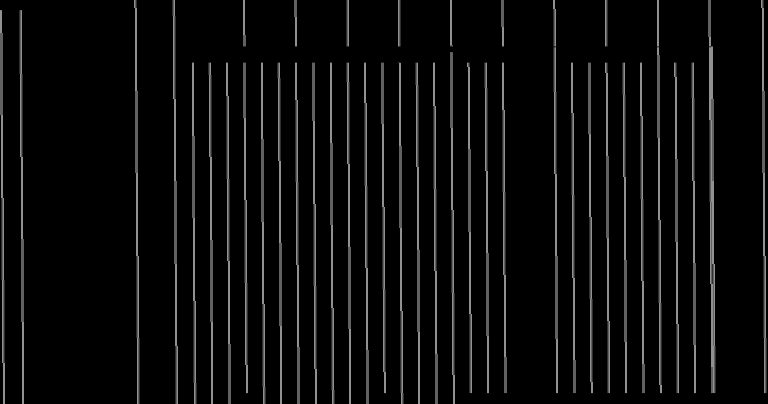
A WebGL 2 fragment shader for this pattern:

```glsl
#version 300 es
precision highp float;

#define COLUMNS 1280.0    // stair grid across the canvas
#define LEAN 4.9          // columns drifted from top to bottom
#define FIELD_START 319.35
#define PITCH 28.74
#define TICK_END 0.115
#define FIELD_TOP 0.155
#define FIELD_END 0.973
#define BRIGHTNESS 0.95

uniform vec2 u_resolution;
out vec4 outColor;

// Share of a pixel of the given size covered by the interval lo..hi
float coverage(float center, float size, float lo, float hi) {
    float overlap = min(center + 0.5 * size, hi) - max(center - 0.5 * size, lo);
    return clamp(overlap / size, 0.0, 1.0);
}

// Twin hairlines that lean to the right in whole-column steps
float twinLine(vec2 p, vec2 px, float x, float top, float end) {
    float column = floor(x + LEAN * p.y);
    float strokes = coverage(p.x, px.x, column, column + 1.0)
                  + coverage(p.x, px.x, column + 2.0, column + 3.0);
    return strokes * coverage(p.y, px.y, top, end);
}

// Closely spaced comb with a gap, and a tick above every third line
float comb(vec2 p, vec2 px) {
    float ink = 0.0;
    for (int k = 0; k <= 30; k++) {
        float x = FIELD_START + PITCH * float(k);
        bool hasTick = k > 0 && k % 3 == 0;
        bool inGap = k == 19 || k == 20;
        bool joined = k >= 21 && hasTick && k != 24;
        bool isShort = k == 3 || k == 11 || k >= 16;

        float top = joined ? TICK_END + 0.002 : FIELD_TOP;
        if (k == 15) top = 0.129;
        float end = isShort ? FIELD_END : 1.01;

        if (hasTick) ink = max(ink, twinLine(p, px, x, -0.01, TICK_END));
        if (!inGap) ink = max(ink, twinLine(p, px, x, top, end));
    }
    return ink;
}

// Separate lines beside the comb
float margins(vec2 p, vec2 px) {
    float ink = twinLine(p, px, 0.6, 0.025, 1.01);
    ink = max(ink, twinLine(p, px, 33.1, 0.025, 1.01));
    ink = max(ink, twinLine(p, px, 224.9, -0.01, 1.01));
    ink = max(ink, twinLine(p, px, 288.8, -0.01, 1.01));
    ink = max(ink, twinLine(p, px, 1184.8, TICK_END, FIELD_END));
    return max(ink, twinLine(p, px, 1269.9, -0.01, FIELD_END));
}

void main() {
    // x in columns, y as a fraction measured down from the top
    vec2 uv = gl_FragCoord.xy / u_resolution;
    vec2 p = vec2(uv.x * COLUMNS, 1.0 - uv.y);
    vec2 px = vec2(COLUMNS, 1.0) / u_resolution;

    float ink = max(comb(p, px), margins(p, px));
    outColor = vec4(vec3(BRIGHTNESS * min(ink, 1.0)), 1.0);
}
```
